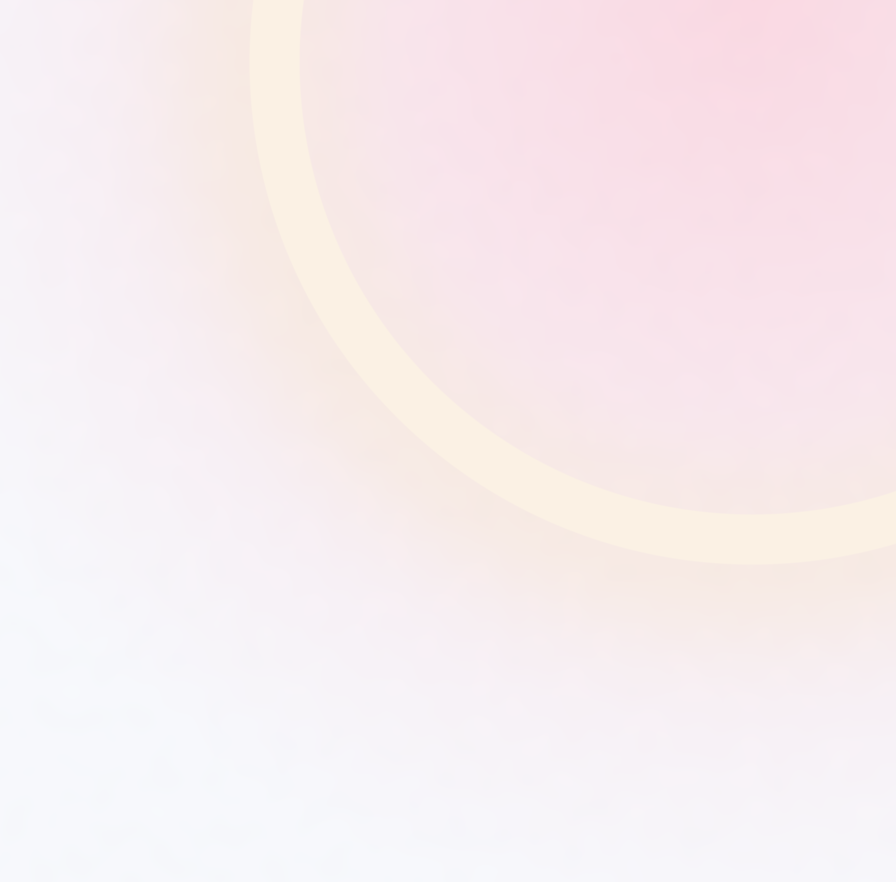
This background is drawn by a Shadertoy shader. Its source:

```glsl
// A pale cream ring over a soft pink radial glow that fades to cool white.
// Both are distance fields in canvas heights; a warm Gaussian halo hugs the
// ring, and a trace of gradient noise breaks up banding in the glow.

#define RING_CENTER vec2(0.853, 0.930)
#define RING_RADIUS 0.5417
#define RING_HALF_WIDTH 0.0284
#define GLOW_CENTER vec2(0.853, 1.0)
#define GLOW_RADIUS 1.06
#define HALO_OUTER vec2(0.56, 0.103) // strength, reach
#define HALO_INNER vec2(0.42, 0.080)
#define MOTTLE_SCALE 30.0
#define MOTTLE_STRENGTH 0.005

const vec3 COOL_WHITE = vec3(0.967, 0.972, 0.987);
const vec3 ROSE       = vec3(0.979, 0.849, 0.888);
const vec3 WARM_SAND  = vec3(0.965, 0.914, 0.850);
const vec3 CREAM      = vec3(0.984, 0.945, 0.893);

// Pseudo-random unit gradient for a lattice cell
vec2 cellGradient(vec2 cell) {
    float angle = 6.2832 * fract(sin(dot(cell, vec2(127.1, 311.7))) * 4375.85);
    return vec2(cos(angle), sin(angle));
}

float gradientNoise(vec2 p) {
    vec2 cell = floor(p), f = p - cell;
    vec2 u = f * f * (3.0 - 2.0 * f);
    vec2 e = vec2(1.0, 0.0);
    float low = mix(dot(cellGradient(cell), f),
                    dot(cellGradient(cell + e.xy), f - e.xy), u.x);
    float high = mix(dot(cellGradient(cell + e.yx), f - e.yx),
                     dot(cellGradient(cell + e.xx), f - e.xx), u.x);
    return mix(low, high, u.y);
}

// Rose at the glow center, fading evenly to cool white
vec3 roseGlow(vec2 p) {
    float t = clamp(distance(p, GLOW_CENTER) / GLOW_RADIUS, 0.0, 1.0);
    return mix(ROSE, COOL_WHITE, t);
}

// Halo weight from the distance to the ring edge
float haloWeight(float edgeDistance, vec2 halo) {
    float x = max(edgeDistance, 0.0) / halo.y;
    return halo.x * exp(-x * x);
}

void mainImage(out vec4 fragColor, in vec2 fragCoord) {
    vec2 p = fragCoord / iResolution.y;
    float pixel = 1.0 / iResolution.y;

    // Signed offset from the ring's middle line, and distance to its edge
    float offset = distance(p, RING_CENTER) - RING_RADIUS;
    float edge = abs(offset) - RING_HALF_WIDTH;

    // Background, warm halo and faint mottling
    vec3 color = roseGlow(p);
    vec2 halo = offset > 0.0 ? HALO_OUTER : HALO_INNER;
    color = mix(color, WARM_SAND, haloWeight(edge, halo));
    color += MOTTLE_STRENGTH * gradientNoise(p * MOTTLE_SCALE);

    // Solid ring with smooth edges
    float ring = 1.0 - smoothstep(-pixel, pixel, edge);
    color = mix(color, CREAM, ring);

    fragColor = vec4(color, 1.0);
}
```
